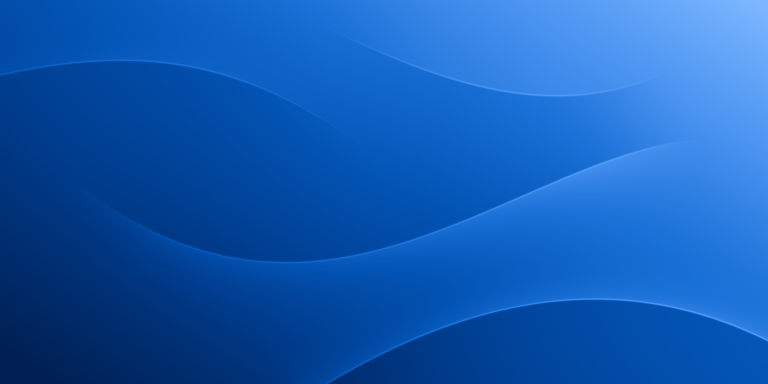
A WebGL 1 fragment shader for this background:

```glsl
precision highp float;
uniform vec2 u_resolution;

// Blue ramp from navy (0) to pale sky (1)
vec3 blueRamp(float v) {
  vec3 c = mix(vec3(0.0, 0.12, 0.32), vec3(0.0, 0.24, 0.56), clamp(v / 0.25, 0.0, 1.0));
  c = mix(c, vec3(0.01, 0.33, 0.71), clamp((v - 0.25) / 0.2, 0.0, 1.0));
  c = mix(c, vec3(0.10, 0.44, 0.84), clamp((v - 0.45) / 0.17, 0.0, 1.0));
  c = mix(c, vec3(0.28, 0.57, 0.94), clamp((v - 0.62) / 0.18, 0.0, 1.0));
  return mix(c, vec3(0.49, 0.72, 1.0), clamp((v - 0.8) / 0.25, 0.0, 1.0));
}

// Cubic Bernstein height with a small quartic bend
float waveHeight(float t, vec4 h, float bend) {
  float s = 1.0 - t;
  float cubic = dot(h, vec4(s * s * s, 3.0 * s * s * t, 3.0 * s * t * t, t * t * t));
  return cubic + bend * t * s * (3.0 * t - 1.0) * (3.0 * t - 2.0);
}

// Signed distance to the wave, positive above it
float waveDistance(float y, float t, float span, vec4 h, float bend) {
  float height = waveHeight(t, h, bend);
  float slope = (waveHeight(t + 0.005, h, bend) - height) / (0.005 * span);
  return (y - height) / sqrt(1.0 + slope * slope);
}

// Brightness change: thin rim, glow on the positive side, shade on the other
float foldLight(float d, float rim, float glow, float glowWidth, float shade, float pixel) {
  float lit = smoothstep(-pixel, pixel, d);
  float halo = glow * exp(-abs(d) / glowWidth);
  float dark = shade * exp(-abs(d) / 0.25);
  float w = max(0.0026, 0.8 * pixel);
  return mix(-dark, halo, lit) + rim * exp(-d * d / (w * w));
}

// Fade at both ends of a wave
float endFade(float t, vec2 lengths) {
  return smoothstep(0.0, lengths.x, t) * smoothstep(0.0, lengths.y, 1.0 - t);
}

// Position along a horizontal range, 0 to 1
float along(float x, vec2 range) {
  return clamp((x - range.x) / (range.y - range.x), 0.0, 1.0);
}

void main() {
  vec2 uv = gl_FragCoord.xy / u_resolution;
  vec2 p = vec2(2.0 * uv.x, uv.y);
  float pixel = 1.0 / u_resolution.y;

  // Diagonal gradient with a bright upper right corner
  float corner = uv.x * uv.y;
  float v = -0.03 + 0.55 * uv.x + 0.42 * uv.y + 0.12 * corner * corner;

  // Upper left crest
  vec2 range = vec2(-0.156, 1.016);
  float t = along(p.x, range);
  float d = waveDistance(p.y, t, range.y - range.x, vec4(0.768, 0.880, 0.900, 0.565), -0.03);
  v += endFade(t, vec2(0.1, 0.5)) * foldLight(d, 0.15, 0.08, 0.07, 0.06, pixel);

  // Upper right trough
  range = vec2(0.794, 1.797);
  t = along(p.x, range);
  d = waveDistance(p.y, t, range.y - range.x, vec4(0.956, 0.790, 0.651, 0.844), 0.0);
  v += endFade(t, vec2(0.4, 0.4)) * foldLight(d, 0.13, 0.05, 0.15, 0.05, pixel);

  // Long central sweep, glowing underneath
  range = vec2(0.130, 1.849);
  t = along(p.x, range);
  d = waveDistance(p.y, t, range.y - range.x, vec4(0.576, 0.0065, 0.543, 0.638), 0.116);
  float glowWidth = mix(0.05, 0.11, t);
  v += endFade(t, vec2(0.25, 0.2)) * foldLight(-d, 0.15, 0.15, glowWidth, 0.04, pixel);

  // Lower right crest
  range = vec2(0.651, 2.083);
  t = along(p.x, range);
  d = waveDistance(p.y, t, range.y - range.x, vec4(-0.133, 0.216, 0.351, 0.067), 0.0);
  v += endFade(t, vec2(0.1, 0.05)) * foldLight(d, 0.22, 0.15, 0.05, 0.11, pixel);

  gl_FragColor = vec4(blueRamp(v), 1.0);
}
```
